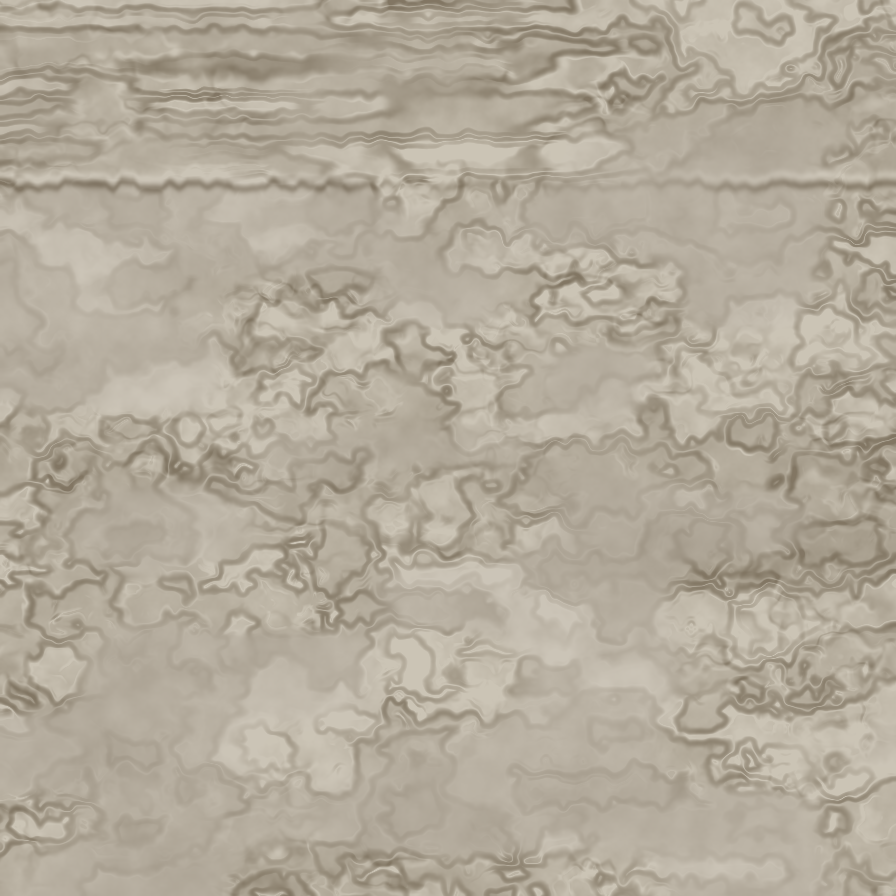
This texture is drawn by a Shadertoy shader. Its source:

```glsl
// Weathered beige plaster: flat, sideways-stretched patches with crinkled edges.
// A blocky noise height is warped; its contours get a dark line and a pale rim.
// A streaked band lies along the top, closed off by a jagged horizontal seam.

#define SEAM_Y 0.793
#define LINE_WIDTH 0.0050
#define RIM_OFFSET 0.0100
#define LEVELS 4.2
#define CRINKLE 0.022
#define LINE_DEPTH 0.88
#define RIM_GAIN 0.42
#define WORM_DEPTH 0.42
#define GRAIN 0.50
#define STAIN 0.50
#define SHADE_COLOR vec3(0.58, 0.54, 0.47)
#define LIGHT_COLOR vec3(0.76, 0.73, 0.67)

float hash(vec2 p) {
    return fract(sin(dot(p, vec2(127.1, 311.7))) * 43758.5453);
}

// Value noise; a larger edge gives flatter cells with steeper borders.
float cellNoise(vec2 p, float edge) {
    vec2 i = floor(p);
    vec2 f = smoothstep(edge, 1.0 - edge, fract(p));
    float low = mix(hash(i), hash(i + vec2(1, 0)), f.x);
    float high = mix(hash(i + vec2(0, 1)), hash(i + vec2(1, 1)), f.x);
    return mix(low, high, f.y);
}

float noise(vec2 p) {
    return cellNoise(p, 0.0);
}

float fbm(vec2 p) {
    float sum = 0.0, amp = 0.5;
    for (int i = 0; i < 4; i++) {
        sum += amp * noise(p);
        p = p * 2.03 + 17.3;
        amp *= 0.5;
    }
    return sum / 0.9375;
}

// The streaked top band, fading out to the right.
float streakBand(vec2 uv) {
    return smoothstep(SEAM_Y, SEAM_Y + 0.02, uv.y) * smoothstep(0.78, 0.58, uv.x);
}

// Where the surface is crumbled rather than smooth.
float busyness(vec2 uv) {
    float spots = smoothstep(0.28, 0.60, noise(uv * vec2(6.0, 12.0) + 41.0));
    return max(spots, 0.7 * streakBand(uv));
}

// Coarse and fine crinkling of the patch edges.
vec2 crinkle(vec2 uv) {
    vec2 coarse = vec2(noise(uv * 42.0), noise(uv * 42.0 + 71.0)) - 0.5;
    vec2 fine = vec2(noise(uv * 92.0 + 13.0), noise(uv * 92.0 + 37.0)) - 0.5;
    return CRINKLE * (coarse + 0.6 * fine);
}

float height(vec2 uv) {
    vec2 warp = crinkle(uv);
    vec2 p = uv + warp;
    float patches = 0.55 * cellNoise(p * vec2(6.0, 13.0) + 3.0, 0.24)
                  + 0.45 * cellNoise(p * vec2(13.0, 25.0) + 29.0, 0.18);
    float loops = noise(p * vec2(30.0, 40.0) + 53.0) - 0.5;
    patches += 0.42 * busyness(uv) * loops;

    vec2 q = uv + 0.4 * warp;
    float streaks = 0.1 + 0.8 * cellNoise(q * vec2(4.0, 42.0) + 7.0, 0.1);
    return mix(patches, streaks, streakBand(uv));
}

float ridge(float d) {
    d /= LINE_WIDTH;
    return exp(-d * d);
}

void mainImage(out vec4 fragColor, in vec2 fragCoord) {
    vec2 uv = fragCoord / iResolution.xy;
    float busy = busyness(uv);

    // Signed distance to the nearest contour, from height and slope
    float h = height(uv);
    vec2 e = vec2(0.0025, 0.0);
    vec2 slope = vec2(height(uv + e.xy) - height(uv - e.xy),
                      height(uv + e.yx) - height(uv - e.yx)) / (2.0 * e.x);
    float steepness = max(length(slope) * LEVELS, 18.0);
    float phase = fract(h * LEVELS) - 0.5;
    float d = phase / steepness;
    float inside = 1.0 - smoothstep(0.3, 0.5, abs(phase));
    float strength = inside * mix(0.25, 1.0, busy)
                   * mix(0.4, 1.2, noise(uv * vec2(18.0, 28.0) + 91.0));

    // Patch tone, broad stains and mottling
    float tone = 0.75 + 0.34 * (h - 0.5);
    tone += 0.26 * smoothstep(0.60, 0.76, h);
    tone += STAIN * (fbm(uv * vec2(4.0, 8.0) + 5.0) - 0.5);
    tone += GRAIN * mix(0.6, 1.0, busy) * (fbm(uv * vec2(46.0, 44.0) + 19.0) - 0.5);

    // Contour lines with pale rims on their higher side
    tone -= LINE_DEPTH * strength * ridge(d);
    tone += RIM_GAIN * strength * ridge(d - RIM_OFFSET);

    // Small worm-like creases between the contours, lit from above
    vec2 w = (uv + crinkle(uv + 0.31)) * vec2(24.0, 40.0);
    float crease = 1.0 - abs(2.0 * noise(w) - 1.0);
    float lip = 1.0 - abs(2.0 * noise(w + vec2(0.0, 0.4)) - 1.0);
    float creased = busy * smoothstep(0.3, 0.7, noise(uv * vec2(9.0, 16.0) + 63.0));
    tone -= WORM_DEPTH * creased * smoothstep(0.6, 1.0, crease);
    tone += 0.6 * WORM_DEPTH * creased * smoothstep(0.6, 1.0, lip);

    // Jagged seam, weakest right of the middle
    float s = uv.y - SEAM_Y + 0.009 * (noise(vec2(uv.x * 95.0, 2.0)) - 0.5);
    float seam = mix(0.3, 0.95, smoothstep(0.08, 0.32, abs(uv.x - 0.63)));
    tone -= seam * ridge(s);
    tone += 0.4 * seam * ridge(s - RIM_OFFSET);

    // The colour runs from brown shade to pale cream
    vec3 color = mix(SHADE_COLOR, LIGHT_COLOR, clamp(tone, -0.4, 1.2));
    color.b += 0.006 * (1.0 - busy);
    fragColor = vec4(color, 1.0);
}
```
